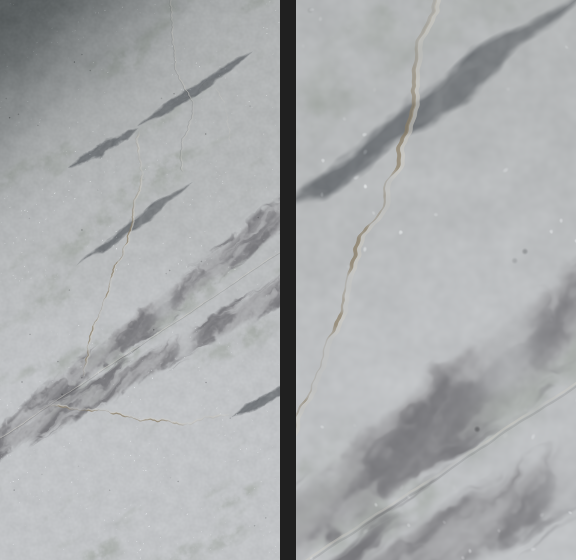
Left, the full canvas; right, a detail of the centre.
Give the GLSL for this texture, as a Shadertoy shader.

```glsl
const vec3 STONE_LOW = vec3(0.757, 0.766, 0.776);
const vec3 STONE_HIGH = vec3(0.703, 0.713, 0.716);
const vec3 SHADE = vec3(0.35, 0.37, 0.375);
const vec3 MOSS = vec3(0.60, 0.625, 0.595);
const vec3 BAND_PALE = vec3(0.61, 0.61, 0.62);
const vec3 BAND_DEEP = vec3(0.47, 0.47, 0.485);
const vec3 LENS_GREY = vec3(0.42, 0.435, 0.45);
const vec3 RUST = vec3(0.55, 0.50, 0.41);
const vec3 CREAM = vec3(0.80, 0.79, 0.76);
const vec2 GRAIN_DIR = vec2(0.82, 0.572);
const float SHADE_REACH = 0.60;
const float LENS_HALF = 0.023;
const float BAND_HALF = 0.046;
const float CRACK_HALF = 0.0013;

// Dark lenses: start and end of each axis
const vec4 LENSES[4] = vec4[4](
    vec4(0.24, 1.40, 0.50, 1.54), vec4(0.49, 1.545, 0.91, 1.82),
    vec4(0.27, 1.05, 0.69, 1.35), vec4(0.82, 0.51, 1.16, 0.68));

float hash(vec2 p) {
    vec3 q = fract(p.xyx * 0.1031);
    q += dot(q, q.yzx + 33.33);
    return fract((q.x + q.y) * q.z);
}

float cornerSlope(vec2 cell, vec2 offset) {
    float angle = 6.2832 * hash(cell);
    return dot(vec2(cos(angle), sin(angle)), offset);
}

float gradientNoise(vec2 p) {
    vec2 i = floor(p), f = fract(p);
    vec2 u = f * f * f * (f * (f * 6.0 - 15.0) + 10.0);
    vec2 e = vec2(1.0, 0.0);
    return mix(mix(cornerSlope(i, f), cornerSlope(i + e, f - e), u.x),
               mix(cornerSlope(i + e.yx, f - e.yx), cornerSlope(i + 1.0, f - 1.0), u.x), u.y);
}

float fbm(vec2 p) {
    float sum = 0.0, gain = 1.0;
    for (int k = 0; k < 4; k++) {
        sum += gain * gradientNoise(p);
        p = mat2(0.8, 0.6, -0.6, 0.8) * p * 2.03 + 17.3;
        gain *= 0.5;
    }
    return sum;
}

// Octaves that keep their stretch along the veins
float streaks(vec2 p) {
    return gradientNoise(p) + 0.5 * gradientNoise(p * 2.1 + 7.3) + 0.25 * gradientNoise(p * 4.3 + 3.1);
}

float lens(vec2 p, vec4 axis) {
    vec2 span = axis.zw - axis.xy, rel = p - axis.xy;
    float len = length(span);
    vec2 dir = span / len;
    float t = dot(rel, dir) / len;
    float across = dot(rel, vec2(-dir.y, dir.x));
    float halfWidth = LENS_HALF * pow(max(4.0 * t * (1.0 - t), 0.0), 0.6);
    halfWidth *= 0.95 + 0.6 * fbm(vec2(t * 5.0, across * 20.0) + axis.xy * 31.0);
    return smoothstep(0.0, 0.011, halfWidth - abs(across));
}

float band(vec2 p, float start, float slope, float gap, float streak) {
    float across = abs(p.y - start - slope * p.x);
    float halfWidth = BAND_HALF * (1.0 + 0.6 * gradientNoise(vec2(p.x * 5.0, start * 40.0)));
    float body = smoothstep(-0.016, 0.018, halfWidth - across + 0.032 * streak);
    float gapDist = (p.x - gap) / 0.035;
    return body * (1.0 - 0.75 * exp(-gapDist * gapDist));
}

float stroke(float d, float halfWidth) {
    float px = 0.7 / iResolution.x;
    return 1.0 - smoothstep(max(halfWidth - px, 0.0), halfWidth + px, abs(d));
}

float within(float x, float lo, float hi) {
    return smoothstep(lo, lo + 0.02, x) * (1.0 - smoothstep(hi - 0.03, hi, x));
}

float wiggle(float s) {
    return 0.022 * gradientNoise(vec2(s * 9.0, 3.7)) + 0.010 * gradientNoise(vec2(s * 31.0, 8.2))
         + 0.004 * gradientNoise(vec2(s * 90.0, 5.4));
}

float specks(vec2 p, float cells, float chance) {
    vec2 id = floor(p * cells), f = fract(p * cells);
    vec2 centre = 0.35 + 0.3 * vec2(hash(id + 5.1), hash(id + 9.7));
    float strength = 0.25 + 0.75 * hash(id + 2.3);
    return step(hash(id), chance) * strength * (1.0 - smoothstep(0.05, 0.33, length(f - centre)));
}

void mainImage(out vec4 fragColor, in vec2 fragCoord) {
    vec2 p = fragCoord / iResolution.x;
    vec2 g = vec2(dot(p, GRAIN_DIR), dot(p, vec2(-GRAIN_DIR.y, GRAIN_DIR.x)));
    vec2 warped = p + 0.010 * vec2(gradientNoise(p * 9.0), gradientNoise(p * 9.0 + 40.0));
    float cloud = fbm(g * vec2(2.0, 5.0));
    float streak = streaks(g * vec2(6.0, 24.0) + 1.5 * cloud + 0.5 * fbm(p * 12.0));

    // Pale ground with mossy drifts
    vec3 col = mix(STONE_LOW, STONE_HIGH, smoothstep(0.4, 1.7, p.y + 0.3 * cloud));
    float drift = smoothstep(0.10, 0.6, fbm(g * vec2(2.2, 7.0) + 23.0));
    col = mix(col, MOSS, 0.55 * drift * smoothstep(-0.5, 0.3, fbm(p * 16.0)));

    // Broad streaked bands
    float upper = band(warped, 0.435, 0.80, 0.585, streak);
    float lower = band(warped, 0.405, 0.555, 0.665, streak);
    vec3 bandCol = mix(BAND_PALE, BAND_DEEP, smoothstep(-0.25, 0.55, streak + 0.4 * cloud));
    col = mix(col, bandCol, max(upper, lower) * clamp(0.83 + 0.6 * streak, 0.35, 0.95));

    // Narrow dark lenses
    float dark = 0.0;
    for (int k = 0; k < 4; k++) dark = max(dark, lens(warped, LENSES[k]));
    col = mix(col, LENS_GREY + 0.08 * streak, dark * clamp(0.9 + 0.5 * streak, 0.6, 0.95));

    // Cracks: broken rusty seam with a cream lip, then hairlines
    float wx = wiggle(p.x), wy = wiggle(p.y);
    float tall = p.x - 0.305 - 0.195 * smoothstep(0.66, 1.4, p.y) - wy;
    float level = p.y - 0.54 + 0.05 * smoothstep(0.2, 0.65, p.x) - 0.026 * smoothstep(0.65, 0.81, p.x) - wx;
    float tallOn = within(p.y, 0.65, 1.54), levelOn = within(p.x, 0.17, 0.83);
    float wear = smoothstep(-0.35, 0.25, fbm(p * 14.0));
    float rustHalf = CRACK_HALF * (0.6 + 1.2 * wear);
    float rust = max(stroke(tall, rustHalf) * tallOn * (1.0 - 0.75 * smoothstep(1.15, 1.35, p.y)),
                     stroke(level, rustHalf) * levelOn * (1.0 - 0.85 * smoothstep(0.55, 0.7, p.x)));
    float lip = max(stroke(tall - 0.004, 0.003) * tallOn, stroke(level - 0.004, 0.003) * levelOn);
    float hair = p.x - 0.685 + 0.073 * smoothstep(1.6, 1.85, p.y) + 0.035 * (1.0 - smoothstep(1.4, 1.6, p.y)) - wy;
    float side = p.x - 0.838 + 0.32 * (p.y - 1.49) - wy;
    float seam = p.y - 0.435 - 0.665 * p.x - 0.2 * wx;
    float hairOn = within(p.y, 1.38, 2.1);
    lip = max(lip, 0.8 * stroke(hair, 0.002) * hairOn);
    lip = max(lip, 0.5 * stroke(side, 0.0015) * within(p.y, 1.48, 1.70));
    lip = max(lip, 0.8 * stroke(seam, 0.0015));
    col = mix(col, CREAM, 0.6 * lip * (0.35 + 0.65 * wear));
    col = mix(col, RUST, 0.75 * rust * (0.25 + 0.75 * wear));
    col *= 1.0 - 0.08 * stroke(hair + 0.004, 0.0015) * hairOn;
    col *= 1.0 - 0.08 * stroke(seam + 0.004, 0.0015);

    // Shaded upper left corner
    float reach = (p.x + 1.2 * (iResolution.y / iResolution.x - p.y) + 0.10 * cloud) / SHADE_REACH;
    col = mix(col, SHADE, exp(-reach * reach));

    // Crystal grain, sparse glints and dark flecks
    col += 0.016 * gradientNoise(p * 83.0) + 0.024 * fbm(p * 21.0);
    float sparkle = smoothstep(-0.3, 0.4, gradientNoise(p * 5.0));
    col += 0.13 * sparkle * specks(p + 0.004 * gradientNoise(p * 60.0), 95.0, 0.04);
    col -= 0.16 * specks(p + 3.0, 70.0, 0.003);
    fragColor = vec4(clamp(col, 0.0, 1.0), 1.0);
}
```
